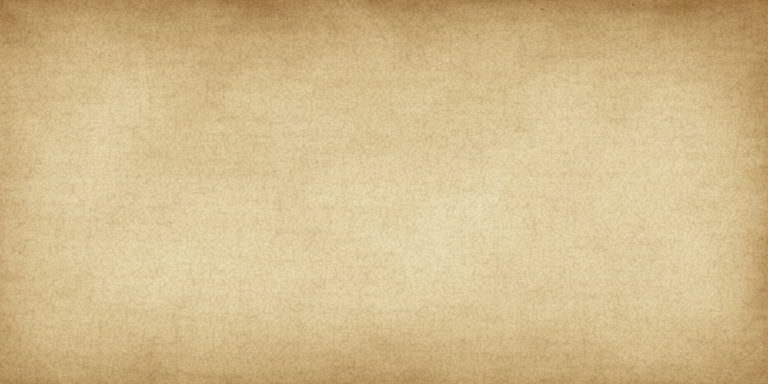
Write a Shadertoy shader that draws this texture.

```glsl
vec2 hash2(vec2 cell) {
    vec3 q = fract(cell.xyx * vec3(0.1031, 0.1030, 0.0973));
    q += dot(q, q.yzx + 33.33);
    return fract((q.xx + q.yz) * q.zy);
}

// Distance to the nearest scattered point, roughly centred on zero
float cellular(vec2 p) {
    vec2 cell = floor(p), local = fract(p);
    float nearest = 2.0;
    for (int y = -1; y <= 1; y++)
    for (int x = -1; x <= 1; x++) {
        vec2 offset = vec2(x, y);
        vec2 delta = offset + hash2(cell + offset) - local;
        nearest = min(nearest, dot(delta, delta));
    }
    return sqrt(nearest) - 0.47;
}

// Rotated, warped sine layers for cloudy stains
float layeredSines(vec2 p) {
    float sum = 0.0, amplitude = 0.5;
    mat2 turn = mat2(0.8, 0.6, -0.6, 0.8);
    for (int i = 0; i < 6; i++) {
        p += 0.7 * sin(p.yx * 1.3 + float(i) * 1.9);
        sum += amplitude * sin(p.x) * cos(p.y * 0.9 + 0.6);
        p = turn * p * 1.85 + 2.3;
        amplitude *= 0.62;
    }
    return sum;
}

float softPatch(vec2 p, vec2 centre, vec2 radius) {
    vec2 d = (p - centre) / radius;
    return exp(-dot(d, d));
}

float edgeFade(float inset, float strength, float reach) {
    return 1.0 - strength * exp(-max(inset, 0.0) / reach);
}

// One small dot in a fraction of the grid cells
float specks(vec2 p, float scale, float density, float pixel) {
    vec2 q = p * scale;
    vec2 cell = floor(q);
    vec2 centre = 0.25 + 0.5 * hash2(cell + 17.0);
    vec2 pick = hash2(cell + 71.0);
    float radius = mix(0.03, 0.09, pick.y);
    float blur = pixel * scale;
    float dotMask = 1.0 - smoothstep(radius - 0.5 * blur, radius + blur, length(fract(q) - centre));
    return dotMask * step(pick.x, density);
}

vec3 paperColor(float tone) {
    vec3 umber = vec3(0.56, 0.40, 0.20);
    vec3 ochre = vec3(0.80, 0.68, 0.46);
    vec3 cream = vec3(0.88, 0.815, 0.65);
    return mix(mix(umber, ochre, tone), mix(ochre, cream, tone), tone);
}

void mainImage(out vec4 fragColor, in vec2 fragCoord) {
    float pixel = 1.0 / iResolution.y;
    vec2 p = fragCoord * pixel;
    float width = iResolution.x * pixel;
    float clouds = layeredSines(p * 4.5);
    float mottling = layeredSines(p * 17.0 + 8.0);

    // Aged borders, darkest along the top
    float wobble = 0.03 * clouds;
    float tone = 0.99;
    tone *= edgeFade(1.0 - p.y + wobble, 0.80, 0.165);
    tone *= edgeFade(p.y + wobble, 0.62, 0.125);
    tone *= edgeFade(p.x + wobble, 0.38, 0.13);
    tone *= edgeFade(width - p.x + wobble, 0.54, 0.105);

    // Pale areas and broad faint stains
    tone += 0.10 * softPatch(p, vec2(0.20, 0.60), vec2(0.17, 0.20));
    tone += 0.09 * softPatch(p, vec2(1.78, 0.60), vec2(0.20, 0.20));
    tone += 0.07 * softPatch(p, vec2(1.02, 0.38), vec2(0.28, 0.22));
    tone += 0.07 * softPatch(p, vec2(0.46, 0.31), vec2(0.24, 0.12));
    tone -= 0.12 * softPatch(p, vec2(0.58, 0.58), vec2(0.24, 0.08));
    tone -= 0.12 * softPatch(p, vec2(1.05, 0.64), vec2(0.28, 0.11));
    tone -= 0.08 * softPatch(p, vec2(0.30, 0.42), vec2(0.26, 0.05));
    tone -= 0.09 * softPatch(p, vec2(0.80, 0.40), vec2(0.10, 0.12));
    tone -= 0.09 * softPatch(p, vec2(1.25, 0.10), vec2(0.70, 0.06));

    // Mottling and laid fibres
    tone += 0.055 * clouds + 0.070 * mottling;
    tone -= 0.085 * cellular(p * vec2(5.0, 42.0) + 3.0);
    tone -= 0.040 * cellular(p * vec2(38.0, 5.0) + 9.0);

    // Sparse flecks, more frequent near the top
    float flecks = specks(p, 30.0, mix(0.008, 0.08, smoothstep(0.65, 1.0, p.y)), pixel);
    float paleFlecks = specks(p + 4.0, 34.0, 0.03, pixel);
    tone += 0.15 * paleFlecks - 0.20 * flecks;

    // Pulp grain shades the sheet evenly
    float coarseGrain = cellular(p * 48.0);
    float fineGrain = cellular(p * 115.0 + 5.0);
    tone -= 0.06 * coarseGrain + 0.08 * fineGrain;
    float relief = 1.0 - 0.025 * coarseGrain - 0.065 * fineGrain;

    fragColor = vec4(paperColor(clamp(tone, 0.03, 1.08)) * relief, 1.0);
}
```
